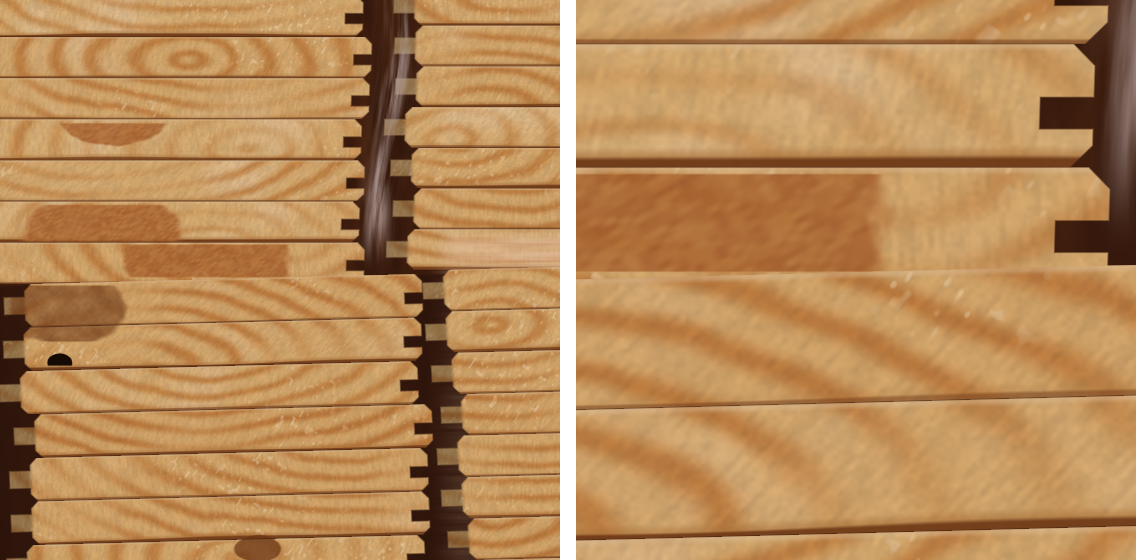
Left: the whole. Right: its middle third, enlarged.
Write a WebGL 2 fragment shader that draws this texture.

```glsl
#version 300 es
precision highp float;
uniform vec2 u_resolution;
out vec4 fragColor;

const vec3 PALE = vec3(0.86, 0.74, 0.59);
const vec3 HONEY = vec3(0.81, 0.65, 0.43);
const vec3 AMBER = vec3(0.73, 0.49, 0.25);
const vec3 RUST = vec3(0.62, 0.34, 0.16);
const vec3 BARK = vec3(0.42, 0.21, 0.08);
const vec3 SHADOW = vec3(0.17, 0.075, 0.04);
const vec3 FILM = vec3(0.68, 0.60, 0.58);

float hash(vec2 p) {
  return fract(sin(dot(p, vec2(127.1, 311.7))) * 43758.5453);
}

float noise(vec2 p) {
  vec2 i = floor(p), f = fract(p);
  f = f * f * (3.0 - 2.0 * f);
  return mix(mix(hash(i), hash(i + vec2(1, 0)), f.x),
             mix(hash(i + vec2(0, 1)), hash(i + vec2(1, 1)), f.x), f.y);
}

float fbm(vec2 p) {
  float sum = 0.0, gain = 0.5;
  for (int i = 0; i < 4; i++) {
    sum += gain * noise(p);
    p = p * 2.03 + 7.3;
    gain *= 0.5;
  }
  return sum;
}

vec2 turn(vec2 p, float a) {
  return mat2(cos(a), -sin(a), sin(a), cos(a)) * p;
}

float box(vec2 p, vec2 center, vec2 halfSize) {
  vec2 q = abs(p - center) - halfSize;
  return max(q.x, q.y);
}

float fill(float d) {
  float soft = 1.2 / u_resolution.y;
  return 1.0 - smoothstep(-soft, soft, d);
}

// End grain: growth rings around a heart, fine fibres and pale flecks
vec3 wood(vec2 p, vec2 heart, float warmth, float id) {
  float warp = fbm(p * 7.0 + id * 13.0);
  float radius = length((p - heart) * vec2(0.45, 1.0)) + 0.03 * warp;
  float ring = pow(0.5 + 0.5 * sin(radius * 205.0 + id * 6.0), 2.0);
  float fade = smoothstep(0.25, 0.7, noise(p * 6.0 + id * 31.0));
  float fibre = noise(turn(p, 0.7 + id) * vec2(95.0, 280.0));
  float speck = noise(p * 330.0);
  vec3 col = mix(PALE, HONEY, smoothstep(0.1, 0.6, warp + warmth * 0.35));
  col = mix(col, AMBER, ring * (0.25 + 0.55 * fade) + 0.28 * warmth);
  col = mix(col, RUST, 0.28 * warmth * ring * fade);
  col *= 0.93 + 0.09 * fibre + 0.05 * speck;
  float fleck = smoothstep(0.72, 0.95, noise(turn(p, -0.6) * vec2(190.0, 110.0)));
  return mix(col, vec3(0.95, 0.87, 0.75), 0.4 * fleck * smoothstep(0.4, 0.7, warp));
}

// Pile of boards: groove at the right end, tongue at the left end
vec4 stack(vec2 p, vec2 ends, float top, float pitch, float rows,
           float lean, float span, float warmth, float seed) {
  float level = (top - p.y) / pitch;
  float row = floor(level), group = floor(row / span);
  float id = hash(vec2(row, seed)), groupId = hash(vec2(group, seed + 5.0));
  float yMid = top - (row + 0.5) * pitch;
  vec2 e = ends + lean * (p.y - 0.5) + (id - 0.5) * 0.024;

  vec2 q = abs(p - vec2((e.x + e.y) * 0.5, yMid)) - vec2((e.y - e.x) * 0.5, pitch * 0.5);
  float board = max(max(q.x, q.y), (q.x + q.y + 0.013) * 0.707);
  float groove = box(p, vec2(e.y, yMid - 0.06 * pitch), vec2(0.032, pitch * 0.13));
  float tongue = box(p, vec2(e.x, yMid), vec2(0.037, pitch * 0.2));
  float shape = min(max(board, -groove), tongue);

  vec2 heart = vec2(mix(max(e.x, 0.0), min(e.y, 1.0), 0.2 + 0.6 * groupId),
                    top - (group + 0.5) * span * pitch);
  heart.y += (hash(vec2(group, seed + 9.0)) - 0.5) * 0.36;
  vec3 col = wood(p, heart, clamp(warmth + 0.5 * (id - 0.5), 0.0, 1.0), groupId);
  col *= mix(0.72, 1.0, smoothstep(e.x - 0.004, e.x + 0.006, p.x));

  // Seam shadow below each board, bright sawn edge above
  float below = (1.0 - fract(level)) * pitch;
  float above = fract(level) * pitch;
  float inner = step(0.5, mod(row + 1.0, span));
  float seam = (0.35 + 0.65 * hash(vec2(row, seed + 2.0))) * (1.0 - 0.55 * inner);
  float thick = 0.002 + 0.007 * seam * noise(vec2(p.x * 5.0, row + seed));
  col = mix(col, AMBER * 0.9, 0.6 * seam * (1.0 - smoothstep(thick, thick + 0.007, below)));
  col = mix(col, BARK, (0.3 + 0.65 * seam) * (1.0 - smoothstep(thick * 0.6, thick + 0.001, below)));
  col = mix(col, PALE, 0.45 * (1.0 - smoothstep(0.001, 0.005, above)));
  float inside = step(0.0, row) * step(row, rows - 0.5);
  return vec4(col, fill(shape) * inside);
}

// Ragged oval stain limited to a band of height
float stain(vec2 p, vec2 center, vec2 radius, vec2 band) {
  float d = length((p - center) / radius) + 0.25 * (fbm(p * 28.0) - 0.5);
  return (1.0 - smoothstep(0.9, 1.02, d)) * fill(max(band.x - p.y, p.y - band.y));
}

void main() {
  vec2 p = gl_FragCoord.xy / u_resolution;
  vec2 tilted = p - vec2(0.0, 0.026 * (p.x - 0.7));
  float rough = fbm(p * vec2(40.0, 9.0));
  vec3 col = mix(SHADOW, BARK, 0.5 * rough);

  // Upper stacks
  vec4 pile = stack(p, vec2(-0.3, 0.645), 1.008, 0.0735, 7.0, 0.03, 1.0, 0.28, 3.0);
  col = mix(col, pile.rgb, pile.a);
  pile = stack(p, vec2(0.725, 1.3), 1.1, 0.0727, 8.0, 0.03, 2.0, 0.25, 8.0);
  col = mix(col, pile.rgb, pile.a);

  // Red heartwood
  float red = stain(p, vec2(0.185, 0.575), vec2(0.15, 0.085), vec2(0.569, 0.634));
  red = max(red, stain(p, vec2(0.37, 0.53), vec2(0.155, 0.11), vec2(0.505, 0.563)));
  red = max(red, stain(p, vec2(0.2, 0.785), vec2(0.1, 0.045), vec2(0.6, 0.78)));
  vec3 heartwood = mix(RUST, AMBER, 0.7 * noise(turn(p, 0.5) * vec2(120.0, 260.0)));
  col = mix(col, heartwood, 0.85 * red);

  // Clouded wrapping in the gap and along the lower right boards
  float drift = p.x - mix(0.67, 0.715, smoothstep(0.55, 0.97, p.y));
  float streak = fbm(vec2(drift * 75.0, p.y * 7.0));
  float wrap = exp(-pow(drift / 0.024, 2.0)) * smoothstep(0.51, 0.62, p.y);
  col = mix(col, FILM, wrap * smoothstep(0.3, 0.75, streak));
  float sheet = smoothstep(0.76, 0.83, p.x) * smoothstep(0.59, 0.57, p.y);
  col = mix(col, vec3(0.89, 0.75, 0.63), 0.65 * sheet * fbm(p * vec2(5.0, 130.0)) * 1.5);

  // Lower stacks, slightly tilted, with a shadow behind them
  float ledge = 0.51 - tilted.y;
  col = mix(col, SHADOW, 0.75 * smoothstep(0.0, 0.006, ledge));
  pile = stack(tilted, vec2(0.8, 1.3), 0.516, 0.0742, 8.0, -0.06, 2.0, 0.45, 14.0);
  col = mix(col, pile.rgb, pile.a);
  pile = stack(tilted, vec2(0.04, 0.75), 0.51, 0.0777, 8.0, -0.04, 2.0, 0.55, 21.0);
  float scorch = stain(p, vec2(0.12, 0.45), vec2(0.11, 0.07), vec2(0.39, 0.49));
  pile.rgb = mix(pile.rgb, BARK, scorch * (0.25 + 0.6 * fbm(p * 35.0)));
  pile.rgb = mix(pile.rgb, SHADOW * 0.5, stain(p, vec2(0.107, 0.352), vec2(0.024, 0.018), vec2(0.347, 0.4)));
  pile.rgb = mix(pile.rgb, BARK, 0.75 * stain(p, vec2(0.46, 0.02), vec2(0.045, 0.024), vec2(-1.0, 1.0)));
  col = mix(col, pile.rgb, pile.a);

  fragColor = vec4(col, 1.0);
}
```
